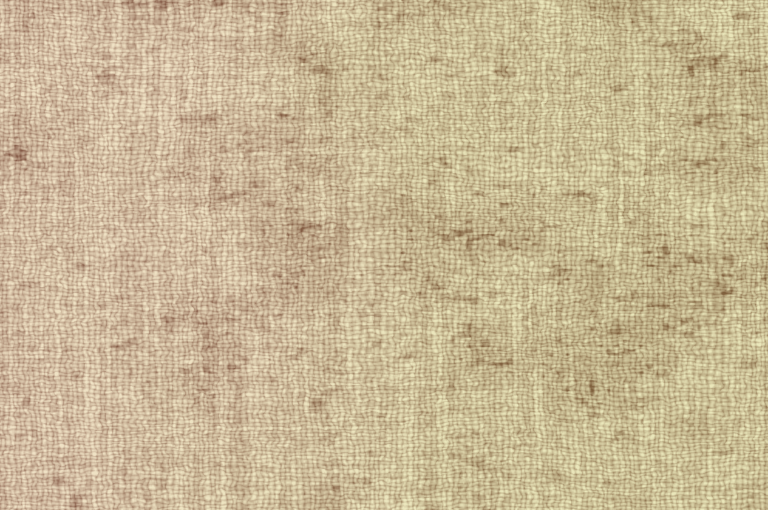
This texture is drawn by a WebGL 2 fragment shader. Its source:

```glsl
#version 300 es
precision highp float;
// Unbleached linen in plain weave: warp and weft heights alternate over a
// bent grid, then uneven yarn, fibres, brown stains and dark flecks shift the
// tone. A slow tint runs from rosy at the left to straw at the right.
uniform vec2 u_resolution;
out vec4 fragColor;

float hash(vec2 p) {
    return fract(sin(dot(p, vec2(127.1, 311.7))) * 43758.5453);
}

float noise(vec2 p) {
    vec2 i = floor(p), f = fract(p);
    f = f * f * (3.0 - 2.0 * f);
    return mix(mix(hash(i), hash(i + vec2(1, 0)), f.x),
               mix(hash(i + vec2(0, 1)), hash(i + vec2(1, 1)), f.x), f.y);
}

float fbm(vec2 p) {
    float sum = 0.0, gain = 0.5;
    for (int i = 0; i < 4; i++) {
        sum += gain * noise(p);
        p = p * 2.03 + 17.3;
        gain *= 0.5;
    }
    return sum / 0.9375;
}

// Height of the upper yarn: near 0 in the gaps, 1.5 on the crowns.
float weaveHeight(vec2 grid) {
    vec2 cell = floor(grid);
    vec2 arch = cos(3.14159 * (fract(grid) - 0.5));
    float side = mod(cell.x + cell.y, 2.0) * 2.0 - 1.0;
    float lift = side * (0.35 + 0.3 * hash(cell + 5.1));
    float warp = arch.x + lift * arch.y;
    float weft = arch.y * 0.95 - lift * arch.x;
    return max(warp, weft);
}

vec3 linen(vec2 p) {
    // Threads wander slowly and jitter at each crossing
    vec2 grid = p * vec2(90.0, 124.0);
    grid += 2.2 * vec2(noise(p * vec2(9.0, 3.0)), noise(p * vec2(4.0, 11.0) + 31.0));
    grid += 0.75 * (vec2(noise(grid * 0.6 + 7.0), noise(grid * 0.6 + 53.0)) - 0.5);
    vec2 yarn = floor(grid);

    float tone = 0.62 + 0.68 * (weaveHeight(grid) - 0.97);

    // Uneven yarn: each thread changes shade along its length
    tone += 0.34 * (noise(vec2(yarn.x * 7.3, p.y * 5.0)) - 0.5);
    tone += 0.24 * (noise(vec2(p.x * 8.0, yarn.y * 5.7 + 90.0)) - 0.5);
    tone += 0.26 * (hash(yarn + 2.7) - 0.5);

    // Fine fibres in both directions
    tone += 0.36 * (noise(p * vec2(330.0, 190.0)) - 0.5);
    tone += 0.26 * (noise(p * vec2(170.0, 390.0) + 40.0) - 0.5);

    // Soft brown stains, with flecks gathered inside them
    float stain = smoothstep(0.46, 0.78, fbm(p * vec2(5.0, 7.0) + 3.0));
    float fleck = smoothstep(0.7, 0.95, noise(p * vec2(62.0, 115.0) + 11.0));
    float slub = smoothstep(0.68, 0.85, fbm(p * vec2(19.0, 34.0) + 61.0));
    tone -= 0.26 * (stain - 0.2) + fleck * (0.25 + 0.5 * stain) + 0.55 * slub;

    vec3 color = mix(vec3(0.66, 0.56, 0.44), vec3(0.88, 0.84, 0.70), clamp(tone, -0.7, 1.2));

    // Rosy to straw tint, with a ragged border
    float straw = smoothstep(0.0, 1.2, p.x + 0.5 * (fbm(p * 2.5 + 9.0) - 0.5));
    return color + mix(vec3(0.016, -0.012, 0.02), vec3(-0.008, 0.008, -0.022), straw);
}

void main() {
    // Average a 2 by 2 set of samples to smooth the thread edges
    vec3 sum = vec3(0.0);
    for (int i = 0; i < 4; i++) {
        vec2 offset = vec2(i % 2, i / 2) * 0.5 - 0.25;
        sum += linen((gl_FragCoord.xy + offset) / u_resolution.y);
    }
    fragColor = vec4(sum / 4.0, 1.0);
}
```
